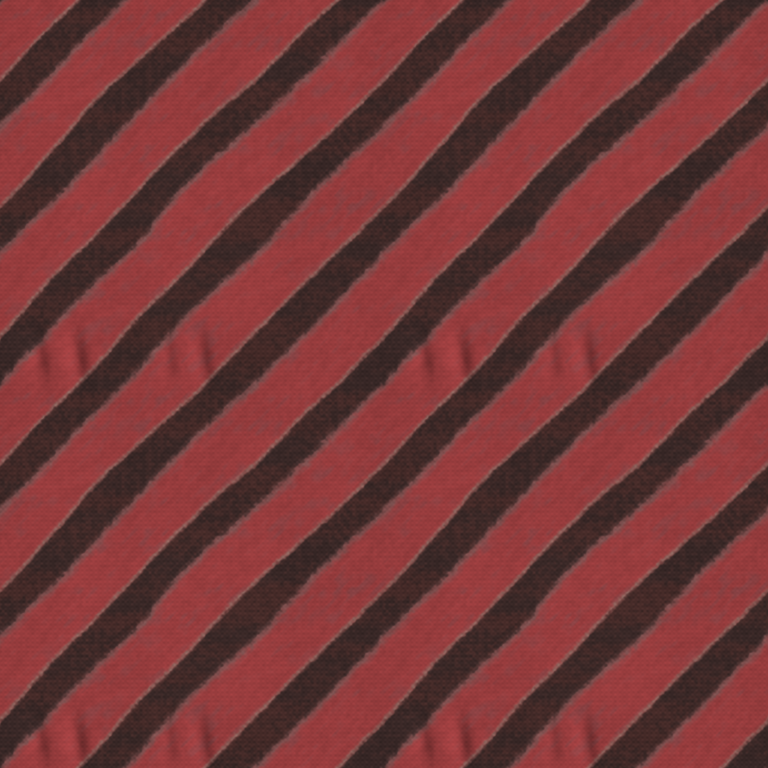
This texture is drawn by a three.js fragment shader. Its source:

```glsl
// Woven cloth with wavy diagonal stripes, dark on red, edged by pale stitching.
// A square tile repeats twice each way and holds three stripes per side; periodic
// noise bends the stripes and frays them, and pinched folds shade the tile's foot.

varying vec2 vUv;

const float TAU = 6.2831853;
const float TILES = 2.0;            // tile repeats across and down
const float STRIPES = 3.0;          // stripes per tile side
const float STRIPE_CENTRE = 0.770;  // all stripe sizes are in stripe periods
const float STRIPE_HALF = 0.194;
const float BEND = 0.10;
const float WIDTH_CHANGE = 0.05;
const float FRAY = 0.020;
const float EDGE_SOFT = 0.030;
const float UPPER_SEAM = 0.023;
const float LOWER_SEAM = 0.040;
const float SEAM_SHIFT = 0.010;     // seams lie slightly on the red side
const float THREADS = 85.0;         // threads per tile side
const float FOLD_WIDTH = 0.024;
const float FOLD_HEIGHT = 0.065;
const float FOLD_Y = 0.07;
const vec4 FOLD_X = vec4(0.115, 0.215, 0.45, 0.54);
const vec4 FOLD_DEPTH = vec4(0.20, 0.28, 0.12, 0.24);

const vec3 RED = vec3(0.595, 0.236, 0.240);
const vec3 RED_FADED = vec3(0.520, 0.250, 0.258);
const vec3 DARK = vec3(0.220, 0.155, 0.150);
const vec3 DARK_WORN = vec3(0.270, 0.165, 0.155);
const vec3 SEAM_PALE = vec3(0.560, 0.410, 0.380);
const vec3 SEAM_MAUVE = vec3(0.490, 0.325, 0.320);

float hash(vec2 p) {
  return fract(sin(dot(p, vec2(127.1, 311.7))) * 43758.5453);
}

// Value noise that wraps after "period" cells
float noise(vec2 p, vec2 period) {
  vec2 i = floor(p);
  vec2 f = fract(p);
  f = f * f * (3.0 - 2.0 * f);
  vec2 a = mod(i, period);
  vec2 b = mod(i + 1.0, period);
  return mix(mix(hash(a), hash(vec2(b.x, a.y)), f.x),
             mix(hash(vec2(a.x, b.y)), hash(b), f.x), f.y);
}

float tileNoise(vec2 t, vec2 cells) {
  return noise(t * cells, cells);
}

float bell(float x) {
  return exp(-x * x);
}

// Brightness change from the pinched folds near the foot of the tile
float foldShade(vec2 t) {
  float shade = 0.0;
  float dy = fract(t.y - FOLD_Y + 0.5) - 0.5;
  for (int i = 0; i < 4; i++) {
    float dx = fract(t.x - FOLD_X[i] + 0.12 * dy + 0.5) - 0.5;
    float u = dx / FOLD_WIDTH;
    float crease = bell(u * 1.5) - 0.4 * bell(u + 1.4);
    shade -= FOLD_DEPTH[i] * crease * bell(dy / FOLD_HEIGHT);
  }
  return shade;
}

void main() {
  vec2 t = fract(vUv * TILES);
  vec2 slant = vec2(t.x + t.y, t.x - t.y);  // along and across the stripes

  // Bent stripe coordinate, zero on the centre line of each dark stripe
  float bend = BEND * (tileNoise(t, vec2(4.0)) - 0.5)
             + 0.2 * BEND * (tileNoise(t, vec2(11.0)) - 0.5);
  float k = fract(STRIPES * slant.y + bend - STRIPE_CENTRE + 0.5) - 0.5;
  float halfWidth = STRIPE_HALF + WIDTH_CHANGE * (tileNoise(t, vec2(6.0, 5.0)) - 0.5);
  float fray = FRAY * (tileNoise(t, vec2(128.0)) + 0.8 * tileNoise(t, vec2(36.0)) - 0.9);
  float upper = k + halfWidth + 0.8 * fray;
  float lower = k - halfWidth + 1.5 * fray;
  float inStripe = smoothstep(-EDGE_SOFT, EDGE_SOFT, upper)
                 * (1.0 - smoothstep(-EDGE_SOFT, EDGE_SOFT, lower));

  // Slanted slubs, level bands and fine grain
  vec2 slubCells = vec2(24.0, 60.0);
  float slub = noise(slant * slubCells, slubCells);
  float band = tileNoise(t, vec2(3.0, 26.0));
  float grain = tileNoise(t, vec2(128.0, 120.0));
  vec3 red = mix(RED, RED_FADED, smoothstep(0.50, 0.95, 0.6 * slub + 0.4 * band));
  vec3 dark = mix(DARK, DARK_WORN, smoothstep(0.25, 0.8, 0.6 * band + 0.4 * grain));
  vec3 colour = mix(red, dark, inStripe);

  // Twisted stitching: fine and broken on the upper edge, wide on the lower
  float twist = 0.5 + 0.5 * sin(TAU * 46.0 * slant.x);
  float wear = tileNoise(t, vec2(90.0));
  float paleSeam = bell((upper + SEAM_SHIFT) / UPPER_SEAM) * (0.35 + 0.25 * twist + 0.4 * wear);
  float mauveSeam = bell((lower - SEAM_SHIFT) / LOWER_SEAM) * (0.50 + 0.45 * wear);
  colour = mix(colour, SEAM_MAUVE, mauveSeam);
  colour = mix(colour, SEAM_PALE, paleSeam);

  // Weave relief, broad shading and folds
  vec2 thread = sin(TAU * THREADS * t);
  float weave = 0.020 * thread.y + 0.025 * thread.x * thread.y;
  float relief = weave * (1.0 + 1.2 * inStripe)
               + (0.07 + 0.07 * inStripe) * (grain - 0.5)
               + 0.07 * (slub - 0.5) * (1.0 - inStripe)
               + 0.05 * (tileNoise(t, vec2(9.0, 4.0)) - 0.5);
  colour *= 1.0 + relief + foldShade(t);

  gl_FragColor = vec4(clamp(colour, 0.0, 1.0), 1.0);
}
```
